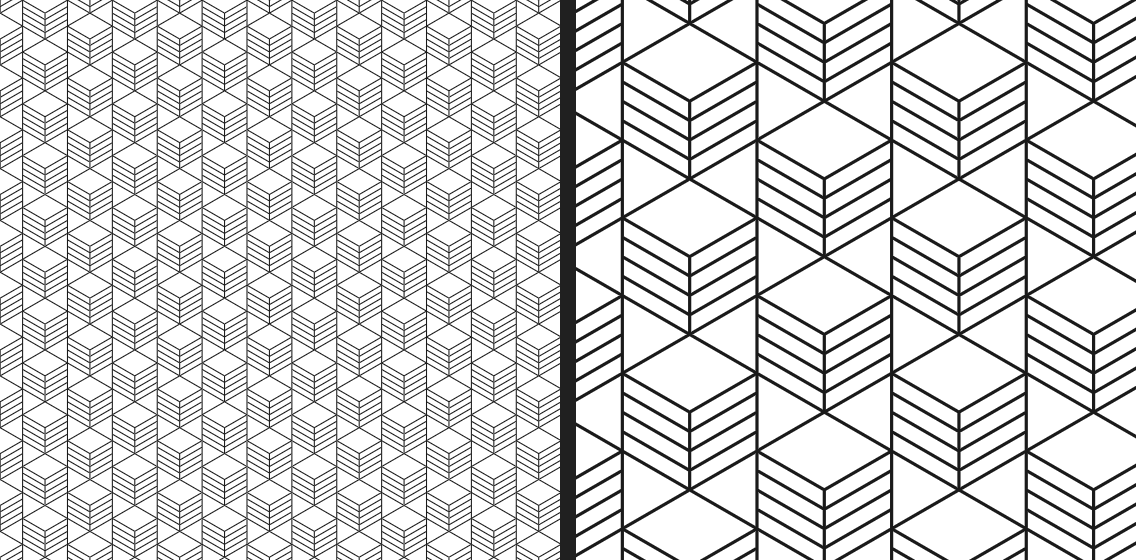
Left: the whole. Right: its middle third, enlarged.
This pattern is drawn by a Shadertoy shader. Its source:

```glsl
// Line-drawn isometric cubes with striped sides, stacked in staggered columns.

const float SLOPE = 0.57735;  // tan 30
const float COS30 = 0.866025;

// Distance to the nearest line of one cube; p.y spans -0.5..0.5, p.x is mirrored.
float cubeLines(vec2 p) {
    float x = abs(p.x);

    // Stripes: five chevrons from the top face down to the base
    float rise = p.y - x * SLOPE;
    float stripe = round(clamp(rise, -0.5, 0.0) * 8.0) / 8.0;
    float d = abs(rise - stripe) * COS30;

    // Back edges of the top face
    d = min(d, abs(p.y + x * SLOPE - 0.5) * COS30);

    // Front vertical edge
    d = min(d, length(vec2(x, p.y - clamp(p.y, -0.5, 0.0))));

    // Column walls
    return min(d, 0.5 * COS30 - x);
}

void mainImage(out vec4 fragColor, in vec2 fragCoord) {
    // One unit is the height of a cube
    float pixel = 10.806 / iResolution.y;
    vec2 p = fragCoord * pixel - vec2(0.436, 0.553);

    // Every other column is shifted by half a cube
    float column = floor(p.x / COS30);
    p.x -= (column + 0.5) * COS30;
    p.y = fract(p.y + 0.5 * mod(column, 2.0) + 0.5) - 0.5;

    float ink = clamp((0.0103 - cubeLines(p)) / pixel + 0.5, 0.0, 1.0);
    fragColor = vec4(mix(vec3(1.0), vec3(0.1), ink), 1.0);
}
```
